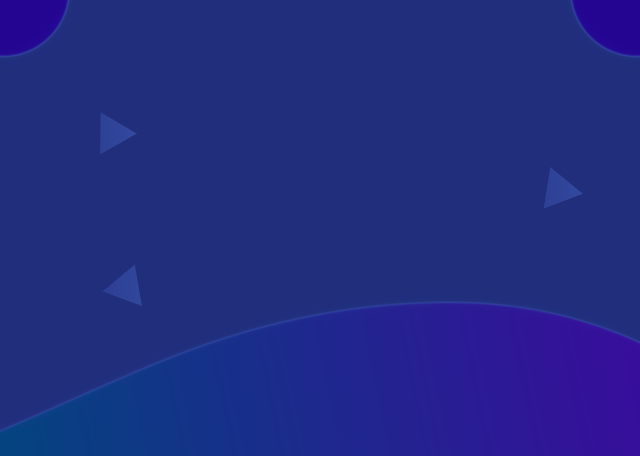
Give the GLSL for this background, as a Shadertoy shader.

```glsl
// Flat navy backdrop with a glowing gradient hill, two corner discs and three triangles.

const float ASPECT = 0.711;
const vec3 NAVY = vec3(0.125, 0.181, 0.488);
const vec3 INDIGO = vec3(0.140, 0.020, 0.570);
const vec3 TEAL = vec3(0.015, 0.265, 0.500);
const vec3 VIOLET = vec3(0.220, 0.050, 0.610);
const vec3 RIM = vec3(0.200, 0.300, 0.660);
const vec3 TRIANGLE_DARK = vec3(0.175, 0.245, 0.575);
const vec3 TRIANGLE_LIGHT = vec3(0.195, 0.285, 0.620);

// Cubic through a and b, each given as (x, height, slope)
float hermite(vec3 a, vec3 b, float x) {
    float w = b.x - a.x;
    float t = (x - a.x) / w;
    float s = t * t * (3.0 - 2.0 * t);
    float bend = t * (1.0 - t) * (a.z * (1.0 - t) - b.z * t);
    return mix(a.y, b.y, s) + w * bend;
}

// Height of the hill crest at x
float hillHeight(float x) {
    vec3 start = vec3(0.0, 0.039, 0.42);
    vec3 flank = vec3(0.26, 0.151, 0.40);
    vec3 peak = vec3(0.703, 0.2396, 0.0);
    vec3 end = vec3(1.0, 0.177, -0.45);
    if (x < flank.x) return hermite(start, flank, x);
    return x < peak.x ? hermite(flank, peak, x) : hermite(peak, end, x);
}

// Approximate signed distance to the hill, negative inside
float hillDistance(vec2 p) {
    float e = 0.002;
    float slope = (hillHeight(p.x + e) - hillHeight(p.x - e)) / (2.0 * e);
    return (p.y - hillHeight(p.x)) / sqrt(1.0 + slope * slope);
}

// Equilateral triangle with its tip along angle, sized by circumradius
float triangleDistance(vec2 p, float angle, float radius) {
    vec2 tip = vec2(cos(angle), sin(angle));
    vec2 q = vec2(dot(p, tip), abs(tip.x * p.y - tip.y * p.x));
    return max(-q.x, 0.5 * q.x + 0.866 * q.y) - 0.5 * radius;
}

float coverage(float d, float pixel) {
    return 1.0 - smoothstep(-0.5 * pixel, 0.5 * pixel, d);
}

// Fill a shape and lay a soft light along its edge
vec3 glowingShape(vec3 base, vec3 fill, float d, float pixel, float strength) {
    vec3 color = mix(base, fill, coverage(d, pixel));
    float line = exp(-pow(d / 0.0018, 2.0));
    float halo = exp(-abs(d) / 0.004);
    return mix(color, RIM, strength * (0.65 * line + 0.2 * halo));
}

void mainImage(out vec4 fragColor, in vec2 fragCoord) {
    vec2 p = fragCoord / iResolution.xy * vec2(1.0, ASPECT);
    float pixel = 1.0 / iResolution.x;
    vec3 color = NAVY;

    // Corner discs, mirrored about the centre line
    vec2 corner = vec2(min(p.x, 1.0 - p.x), p.y);
    float disc = length(corner - vec2(0.0045, 0.7266)) - 0.1036;
    color = glowingShape(color, INDIGO, disc, pixel, 0.8);

    // Triangles: centre and tip angle
    vec3 triangles[3] = vec3[3](
        vec3(0.1758, 0.503, -0.01),
        vec3(0.8733, 0.415, -0.16),
        vec3(0.1975, 0.263, 3.31));
    float radius = 0.0379;
    for (int i = 0; i < 3; i++) {
        vec2 q = p - triangles[i].xy;
        float d = triangleDistance(q, triangles[i].z, radius);
        float shade = clamp(0.5 + 0.6 * q.x / radius, 0.0, 1.0);
        color = mix(color, mix(TRIANGLE_DARK, TRIANGLE_LIGHT, shade), coverage(d, pixel));
    }

    // Hill with a slightly tilted gradient
    float blend = clamp(0.96 * p.x + 0.2 * p.y, 0.0, 1.0);
    color = glowingShape(color, mix(TEAL, VIOLET, blend), hillDistance(p), pixel, 0.7);

    fragColor = vec4(color, 1.0);
}
```
